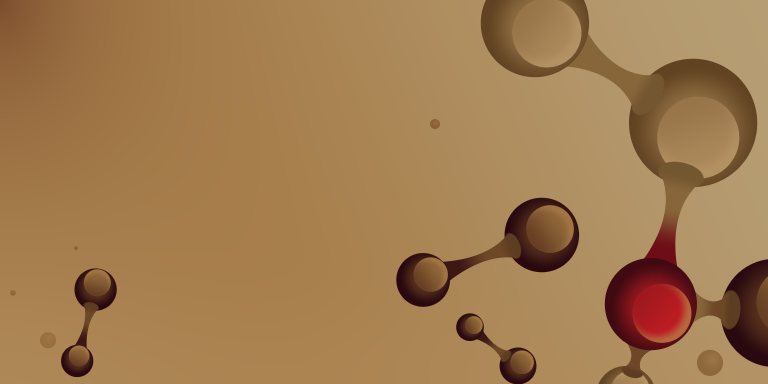
Write a WebGL 1 fragment shader that draws this background.

```glsl
precision highp float;
// Glossy molecules floating over a warm tan backdrop.
// Atoms are shaded discs with an offset gloss; bonds are necks that flare
// at both ends and finish in an elliptical collar on the far atom.
uniform vec2 u_resolution;

struct Palette { vec3 rim; vec3 body; vec3 gloss; vec3 edge; };

// Backdrop colours
const vec3 TAN = vec3(0.655, 0.495, 0.295);
const vec3 SAND = vec3(0.715, 0.615, 0.450);
const vec3 CREAM = vec3(0.700, 0.550, 0.360);
const vec3 UMBER = vec3(0.470, 0.280, 0.160);
const vec3 MOTE = vec3(0.500, 0.340, 0.160);

// Bond colours
const vec3 BRONZE = vec3(0.530, 0.400, 0.225);
const vec3 BROWN = vec3(0.430, 0.280, 0.150);
const vec3 MAROON = vec3(0.240, 0.085, 0.085);
const vec3 CRIMSON = vec3(0.430, 0.050, 0.085);

// Atoms: centre and radius, in canvas heights
const vec3 PALE_TOP = vec3(1.393, 0.940, 0.141);
const vec3 PALE_BIG = vec3(1.805, 0.680, 0.167);
const vec3 RED_HUB = vec3(1.695, 0.208, 0.120);
const vec3 DARK_SIDE = vec3(2.018, 0.185, 0.141);
const vec3 PALE_LOW = vec3(1.630, -0.031, 0.078);
const vec3 MID_BIG = vec3(1.411, 0.388, 0.097);
const vec3 MID_SMALL = vec3(1.102, 0.271, 0.070);
const vec3 LOW_SMALL = vec3(1.224, 0.148, 0.036);
const vec3 LOW_BIG = vec3(1.349, 0.047, 0.048);
const vec3 LEFT_BIG = vec3(0.249, 0.246, 0.055);
const vec3 LEFT_SMALL = vec3(0.201, 0.060, 0.042);

// Shape proportions, relative to an atom's radius
const float GLOSS_SIZE = 0.64;
const float WAIST = 0.10;
const float FLARE = 0.28;
const float COLLAR_DEPTH = 0.83;
const vec2 COLLAR_SIZE = vec2(0.19, 0.36);

// Antialiased coverage of a signed distance
float cover(float d) {
  return clamp(0.5 - d * u_resolution.y, 0.0, 1.0);
}

vec3 backdrop(vec2 p) {
  vec3 c = mix(TAN, SAND, smoothstep(0.5, 2.3, p.x + 0.45 * (p.y - 0.4)));
  c = mix(c, CREAM, 0.7 * exp(-5.0 * dot(p, p)));
  c = mix(c, CREAM, 0.4 * (1.0 - smoothstep(0.0, 0.35, p.y)));
  vec2 corner = (p - vec2(0.0, 1.0)) * vec2(1.0, 0.75);
  return mix(c, UMBER, 0.9 * exp(-4.5 * length(corner)));
}

// Shaded disc with a gloss disc shifted by a fraction of the radius
void atom(inout vec3 c, vec2 p, vec3 ball, vec2 shift, Palette pal) {
  vec2 q = (p - ball.xy) / ball.z;
  float depth = 1.0 - smoothstep(0.35, 1.05, length(q - 0.35 * shift));
  vec3 tone = mix(pal.rim, pal.body, clamp(depth + 0.3 * dot(q, shift), 0.0, 1.0));
  vec2 g = (q - shift) / GLOSS_SIZE;
  vec2 dir = normalize(shift);
  float lit = smoothstep(-1.1, 0.7, dot(g, dir));
  vec3 shine = mix(pal.gloss, pal.edge, smoothstep(0.7, 1.1, length(g + 0.2 * dir)));
  shine = mix(pal.body, shine, 0.25 + 0.75 * lit);
  tone = mix(tone, shine, cover((length(g) - 1.0) * GLOSS_SIZE * ball.z));
  c = mix(c, tone, cover((length(q) - 1.0) * ball.z));
}

// Neck from atom a to a collar on atom b
void bond(inout vec3 c, vec2 p, vec3 a, vec3 b, vec3 nearTone, vec3 farTone) {
  vec2 axis = normalize(b.xy - a.xy);
  vec2 q = p - a.xy;
  q = vec2(dot(q, axis), abs(dot(q, vec2(-axis.y, axis.x))));
  float start = 0.9 * a.z;
  float end = distance(a.xy, b.xy) - COLLAR_DEPTH * b.z;
  float s = clamp((q.x - start) / (end - start), 0.0, 1.0);
  float waist = WAIST * min(a.z, b.z);
  float width = waist + FLARE * (a.z * pow(1.0 - s, 3.0) + b.z * pow(s, 4.0));
  float neck = max(q.y - width, max(start - q.x, q.x - end));
  vec2 size = COLLAR_SIZE * b.z;
  float collar = (length((q - vec2(end, 0.0)) / size) - 1.0) * size.x;
  vec3 tone = mix(nearTone, farTone, smoothstep(0.15, 0.65, s));
  tone *= 1.0 - 0.15 * smoothstep(0.8, 1.0, s);
  c = mix(c, tone, cover(min(neck, collar)));
}

// Small translucent bead
void mote(inout vec3 c, vec2 p, vec3 ball, float strength) {
  vec2 q = (p - ball.xy) / ball.z;
  float shade = 0.65 + 0.35 * smoothstep(-0.2, 1.0, length(q - vec2(0.2, 0.25)));
  c = mix(c, MOTE, strength * shade * cover((length(q) - 1.0) * ball.z));
}

void main() {
  vec2 p = gl_FragCoord.xy / u_resolution.y;
  p.x *= 2.0 * u_resolution.y / u_resolution.x;
  Palette pale = Palette(vec3(0.38, 0.26, 0.13), vec3(0.56, 0.43, 0.26),
                         vec3(0.67, 0.53, 0.35), vec3(0.70, 0.57, 0.39));
  Palette dark = Palette(vec3(0.16, 0.035, 0.06), vec3(0.34, 0.19, 0.11),
                         vec3(0.56, 0.40, 0.22), vec3(0.63, 0.46, 0.26));
  Palette red = Palette(vec3(0.25, 0.04, 0.07), vec3(0.58, 0.09, 0.11),
                        vec3(0.74, 0.11, 0.13), vec3(0.72, 0.40, 0.24));
  vec3 c = backdrop(p);

  // Drifting beads
  mote(c, p, vec3(1.133, 0.677, 0.013), 0.8);
  mote(c, p, vec3(1.849, 0.055, 0.034), 0.7);
  mote(c, p, vec3(0.125, 0.114, 0.021), 0.5);
  mote(c, p, vec3(0.198, 0.354, 0.005), 0.8);
  mote(c, p, vec3(0.034, 0.237, 0.007), 0.7);

  // Large molecule, far atoms first
  atom(c, p, PALE_BIG, vec2(0.08, -0.23), pale);
  bond(c, p, PALE_TOP, PALE_BIG, BRONZE, BRONZE);
  atom(c, p, PALE_TOP, vec2(0.22, -0.18), pale);
  bond(c, p, RED_HUB, PALE_BIG, CRIMSON, BRONZE);
  atom(c, p, DARK_SIDE, vec2(0.30, 0.20), dark);
  bond(c, p, RED_HUB, DARK_SIDE, BRONZE, BROWN);
  atom(c, p, PALE_LOW, vec2(0.15, 0.20), pale);
  bond(c, p, RED_HUB, PALE_LOW, BROWN, BROWN);
  atom(c, p, RED_HUB, vec2(0.24, -0.20), red);

  // Two-atom molecules
  atom(c, p, MID_BIG, vec2(0.22, 0.16), dark);
  bond(c, p, MID_SMALL, MID_BIG, MAROON, BROWN);
  atom(c, p, MID_SMALL, vec2(0.28, 0.20), dark);
  atom(c, p, LOW_BIG, vec2(0.22, 0.20), dark);
  bond(c, p, LOW_SMALL, LOW_BIG, MAROON, BROWN);
  atom(c, p, LOW_SMALL, vec2(0.28, 0.15), dark);
  atom(c, p, LEFT_BIG, vec2(0.08, 0.32), dark);
  bond(c, p, LEFT_SMALL, LEFT_BIG, MAROON, BROWN);
  atom(c, p, LEFT_SMALL, vec2(0.12, 0.32), dark);

  gl_FragColor = vec4(c, 1.0);
}
```
